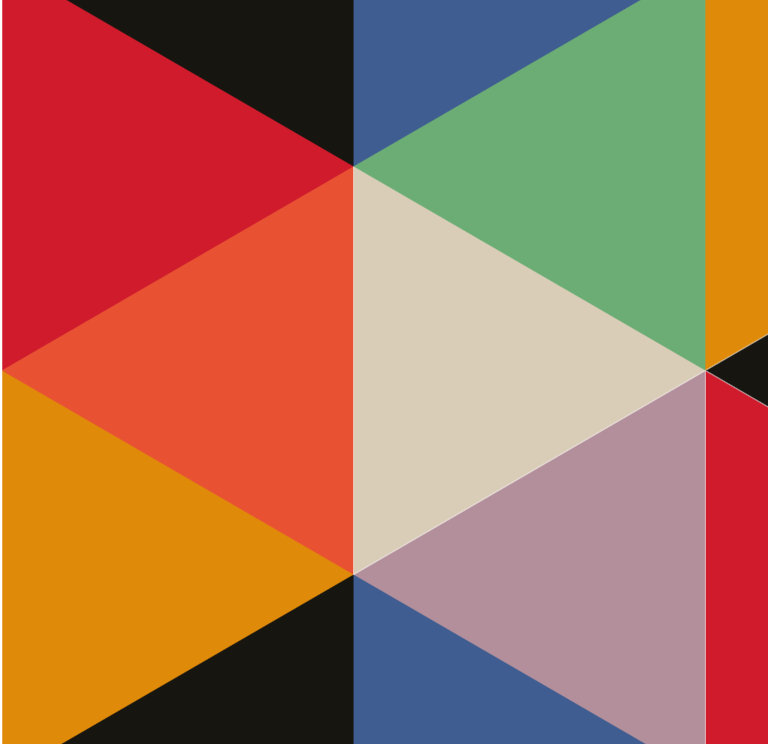
This background is drawn by a Shadertoy shader. Its source:

```glsl
// Draws a flat mosaic of large coloured triangles on a triangular lattice, with pale hairline seams.

const vec3 RED    = vec3(0.812, 0.106, 0.173);
const vec3 BLACK  = vec3(0.086, 0.082, 0.063);
const vec3 BLUE   = vec3(0.247, 0.365, 0.565);
const vec3 GREEN  = vec3(0.420, 0.680, 0.460);
const vec3 AMBER  = vec3(0.880, 0.540, 0.035);
const vec3 ORANGE = vec3(0.910, 0.320, 0.200);
const vec3 CREAM  = vec3(0.850, 0.802, 0.716);
const vec3 MAUVE  = vec3(0.700, 0.560, 0.605);
const vec3 WHITE  = vec3(1.0);

// Antialiased half plane: 1 where d is positive.
float above(float d) {
    return clamp(d / fwidth(d) + 0.5, 0.0, 1.0);
}

// Soft hairline along d = 0.
float seam(float d, float halfWidth) {
    return 0.6 * clamp((halfWidth - abs(d)) / fwidth(d) + 0.5, 0.0, 1.0);
}

void mainImage(out vec4 fragColor, in vec2 fragCoord) {
    // Lattice space: the central rhombus has its corners at (+-1, 0) and (0, +-1).
    vec2 p = (fragCoord / iResolution.y - vec2(0.4752, 0.502)) / vec2(0.4729, 0.2743);
    float fall = p.x + p.y;
    float rise = p.y - p.x;

    // Coverage above each slanted lattice line.
    float fallLow = above(fall + 1.0), fallHigh = above(fall - 1.0);
    float riseLow = above(rise + 1.0), riseHigh = above(rise - 1.0);

    // Left column, layered from bottom to top.
    vec3 left = mix(BLACK, AMBER, riseLow);
    left = mix(left, ORANGE, fallLow);
    left = mix(left, RED, riseHigh);
    left = mix(left, BLACK, fallHigh);

    // Middle column.
    vec3 middle = mix(BLUE, MAUVE, fallLow);
    middle = mix(middle, CREAM, riseLow);
    middle = mix(middle, WHITE, seam(rise + 1.0, 0.003));
    middle = mix(middle, GREEN, fallHigh);
    middle = mix(middle, BLUE, riseHigh);

    // Right column, with seams around its black wedge.
    vec3 right = mix(RED, BLACK, fallHigh);
    right = mix(right, AMBER, riseLow);
    right = mix(right, WHITE, max(seam(fall - 1.0, 0.003), seam(rise + 1.0, 0.003)));

    // Join the columns; a narrow white margin remains at the far left.
    vec3 color = mix(WHITE, left, above(p.x + 0.9985));
    color = mix(color, middle, above(p.x));
    color = mix(color, right, above(p.x - 1.0));

    // Vertical seams.
    color = mix(color, WHITE, seam(p.x, 0.001) * above(1.0 - abs(p.y)));
    color = mix(color, WHITE, seam(p.x - 1.0, 0.0014) * above(-p.y));

    fragColor = vec4(color, 1.0);
}
```
